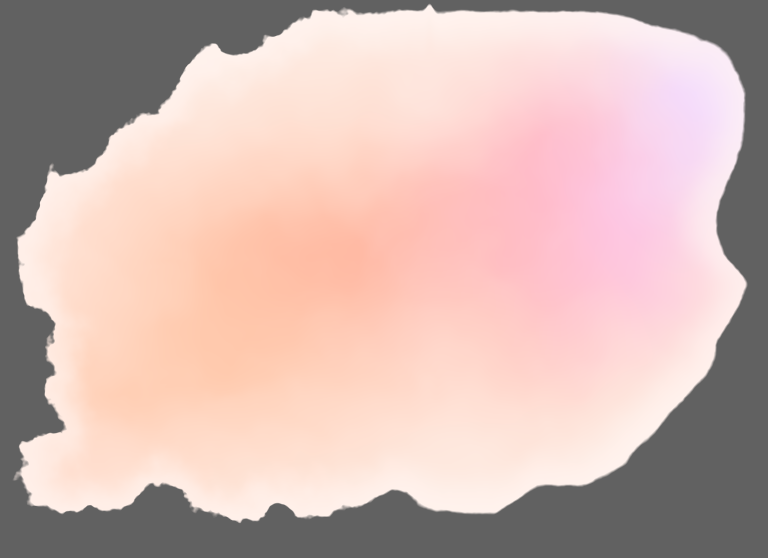
This background is drawn by a WebGL 2 fragment shader. Its source:

```glsl
#version 300 es
precision highp float;
// Watercolour wash in peach, rose and violet with a ragged edge on flat grey.
uniform vec2 u_resolution;
out vec4 outColor;

// Colours
const vec3 GREY    = vec3(0.38);
const vec3 PAPER   = vec3(0.996, 0.945, 0.92);
const vec3 RIM     = vec3(1.0, 0.97, 0.96);
const vec3 BLUSH   = vec3(1.0, 0.845, 0.775);
const vec3 APRICOT = vec3(1.0, 0.775, 0.65);
const vec3 PEACH   = vec3(1.0, 0.715, 0.61);
const vec3 SALMON  = vec3(1.0, 0.765, 0.73);
const vec3 ROSE    = vec3(1.0, 0.71, 0.76);
const vec3 PINK    = vec3(1.0, 0.76, 0.89);
const vec3 VIOLET  = vec3(0.95, 0.85, 1.0);

// Tuning, in units of canvas height
const float ROUGH_LEFT  = 0.055;
const float ROUGH_RIGHT = 0.014;
const float EDGE_SOFT   = 0.003;
const float RIM_WIDTH   = 0.09;
const float BLEED       = 0.14;
const float GRAIN       = 0.22;
const float FBM_MEAN    = 0.47;

float hash(vec2 p) {
    return fract(sin(dot(p, vec2(127.1, 311.7))) * 43758.5453);
}

float noise(vec2 p) {
    vec2 i = floor(p), f = fract(p);
    f = f * f * (3.0 - 2.0 * f);
    return mix(mix(hash(i), hash(i + vec2(1, 0)), f.x),
               mix(hash(i + vec2(0, 1)), hash(i + vec2(1, 1)), f.x), f.y);
}

float fbm(vec2 p) {
    float sum = 0.0, amp = 0.5;
    for (int i = 0; i < 4; i++) {
        sum += amp * noise(p);
        p = mat2(1.6, 1.2, -1.2, 1.6) * p + 7.3;
        amp *= 0.5;
    }
    return sum;
}

float bump(float x, float centre, float width) {
    float t = (x - centre) / width;
    return exp(-t * t);
}

float smoothMax(float a, float b, float k) {
    float h = max(k - abs(a - b), 0.0) / k;
    return max(a, b) + h * h * k * 0.25;
}

float ellipse(vec2 p, vec2 centre, vec2 radius) {
    return (length((p - centre) / radius) - 1.0) * min(radius.x, radius.y);
}

// Approximate signed distance to the painted area, negative inside
float paintShape(vec2 p) {
    float top = 0.979 - 0.04 * smoothstep(1.07, 1.25, p.x)
              + 0.014 * bump(p.x, 0.77, 0.008);
    float bottom = 0.082 + 0.05 * smoothstep(0.88, 0.98, p.x)
                 + 0.03 * smoothstep(1.03, 1.13, p.x)
                 + 0.035 * bump(p.x, 0.705, 0.05)
                 + 0.05 * bump(p.x, 0.29, 0.05)
                 - 0.012 * bump(p.x, 0.45, 0.05);
    float left = 0.085 - 0.05 * bump(p.y, 0.525, 0.1)
               + 0.02 * bump(p.y, 0.4, 0.05) + 0.03 * bump(p.y, 0.235, 0.04);
    float right = 1.335 - 0.052 * bump(p.y, 0.6, 0.095)
                + 0.015 * bump(p.y, 0.495, 0.03)
                - 0.05 * smoothstep(0.47, 0.38, p.y);
    float upperLeft = 0.594 + 0.712 * p.x + 0.05 * bump(p.x, 0.36, 0.055)
                    + 0.015 * bump(p.x, 0.23, 0.04) + 0.05 * bump(p.x, 0.09, 0.015);
    float lowerRight = 0.346 + 1.067 * (p.x - 1.281);

    float d = smoothMax(p.x - right, p.y - top, 0.14);
    d = smoothMax(d, (p.y - upperLeft) * 0.815, 0.03);
    d = smoothMax(d, (lowerRight - p.y) * 0.684, 0.03);
    d = smoothMax(d, left - p.x, 0.03);
    d = smoothMax(d, bottom - p.y, 0.02);
    d = min(d, ellipse(p, vec2(0.125, 0.15), vec2(0.098, 0.073)));
    return max(d, -ellipse(p, vec2(0.51, 0.078), vec2(0.028, 0.018)));
}

// Lay one soft spot of pigment over a colour
vec3 wash(vec3 under, vec3 pigment, vec2 p, vec2 centre, vec2 radius, float amount) {
    vec2 q = (p - centre) / radius;
    return mix(under, pigment, amount * exp(-dot(q, q)));
}

vec3 pigments(vec2 p) {
    vec3 c = wash(PAPER, BLUSH, p, vec2(0.62, 0.50), vec2(0.62, 0.36), 0.9);
    c = wash(c, APRICOT, p, vec2(0.43, 0.43), vec2(0.27, 0.24), 0.8);
    c = wash(c, PEACH, p, vec2(0.63, 0.57), vec2(0.20, 0.13), 0.8);
    c = wash(c, SALMON, p, vec2(0.88, 0.52), vec2(0.26, 0.20), 0.75);
    c = wash(c, ROSE, p, vec2(0.96, 0.68), vec2(0.19, 0.20), 0.8);
    c = wash(c, PINK, p, vec2(1.12, 0.62), vec2(0.17, 0.20), 0.8);
    c = wash(c, VIOLET, p, vec2(1.26, 0.83), vec2(0.17, 0.20), 0.9);
    c = wash(c, APRICOT, p, vec2(0.22, 0.28), vec2(0.14, 0.13), 0.6);
    c = wash(c, APRICOT, p, vec2(0.12, 0.39), vec2(0.05, 0.05), 0.4);
    return wash(c, BLUSH, p, vec2(0.13, 0.15), vec2(0.17, 0.10), 0.5);
}

void main() {
    vec2 p = gl_FragCoord.xy / u_resolution.y;
    p.x += 0.5 * (512.0 / 372.0 - u_resolution.x / u_resolution.y);

    // Ragged outline, calmer towards the right
    float rough = mix(ROUGH_LEFT, ROUGH_RIGHT, smoothstep(0.45, 0.85, p.x));
    float d = paintShape(p) + rough * (fbm(p * 24.0) - FBM_MEAN);
    float cover = smoothstep(EDGE_SOFT, -EDGE_SOFT, d);

    // Pigment bled by noise, with pale cloudy blooms and a light rim
    vec2 drift = vec2(fbm(p * 5.0), fbm(p * 5.0 + 31.0)) - FBM_MEAN;
    vec3 paint = pigments(p + BLEED * drift);
    float cloud = fbm(p * 7.0 + 2.0 * drift) - FBM_MEAN;
    paint = mix(paint, RIM, GRAIN * cloud);
    paint = mix(paint, RIM, 0.55 * smoothstep(-RIM_WIDTH, 0.0, d));

    outColor = vec4(mix(GREY, paint, cover), 1.0);
}
```
